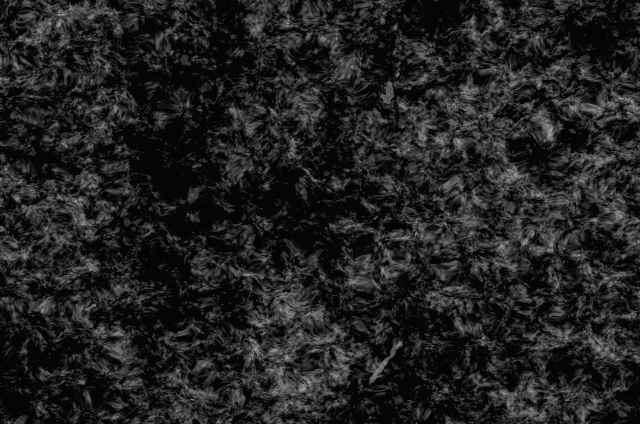
Give the GLSL for this texture, as a Shadertoy shader.

```glsl
// Dark, rough rock face: clumped grain, black pits, pale pebbles and a few chips.

const float FLOOR_TONE = 0.018;   // deepest shadow
const float MEAN_TONE = 0.112;    // tone at average relief
const float TONE_SPREAD = 0.148;  // tone change per standard deviation
const float NOISE_DEVIATION = 0.2145;

float hash(vec2 p) {
    vec3 q = fract(p.xyx * 0.1031);
    q += dot(q, q.yzx + 33.33);
    return fract((q.x + q.y) * q.z);
}

float valueNoise(vec2 p) {
    vec2 cell = floor(p);
    vec2 f = fract(p);
    vec2 w = f * f * (3.0 - 2.0 * f);
    float low = mix(hash(cell), hash(cell + vec2(1, 0)), w.x);
    float high = mix(hash(cell + vec2(0, 1)), hash(cell + vec2(1, 1)), w.x);
    return mix(low, high, w.y);
}

mat2 rotation(float angle) {
    float c = cos(angle), s = sin(angle);
    return mat2(c, s, -s, c);
}

// Sum of octaves, scaled to zero mean and unit deviation.
float fractalNoise(vec2 p, float frequency, float gain, int octaves) {
    float sum = 0.0, power = 0.0, amplitude = 1.0;
    for (int i = 0; i < octaves; i++) {
        vec2 q = rotation(0.7 * float(i)) * p * frequency;
        sum += amplitude * (valueNoise(q + 17.3 * float(i) + 50.0) - 0.5);
        power += amplitude * amplitude;
        amplitude *= gain;
        frequency *= 1.95;
    }
    return sum / (NOISE_DEVIATION * sqrt(power));
}

// Relief: broad patches, slanted clumps and sharp grain.
float rockRelief(vec2 p) {
    vec2 warp = vec2(valueNoise(p * 24.0 + 80.0), valueNoise(p * 24.0 + 130.0)) - 0.5;
    vec2 q = p + 0.025 * warp;
    vec2 slanted = rotation(0.25) * q * vec2(0.8, 1.15);
    float patches = fractalNoise(q + 3.0, 3.5, 0.9, 2);
    float clumps = fractalNoise(slanted + 9.0, 13.0, 1.0, 3);
    float grain = fractalNoise(q * vec2(0.9, 1.1) + 21.0, 72.0, 0.95, 3);
    return 0.36 * patches + 0.58 * clumps + 0.73 * grain;
}

float segmentDistance(vec2 p, vec2 a, vec2 b) {
    vec2 along = b - a;
    float t = clamp(dot(p - a, along) / dot(along, along), 0.0, 1.0);
    return length(p - a - along * t);
}

float coverage(float distance, float softness) {
    return 1.0 - smoothstep(-softness, softness, distance);
}

// Sparse, ragged pebbles, one at most in each grid cell.
float pebbles(vec2 p, float frequency, float density, float softness) {
    vec2 base = floor(p * frequency);
    float mask = 0.0;
    for (int y = -1; y <= 1; y++)
    for (int x = -1; x <= 1; x++) {
        vec2 id = base + vec2(x, y);
        vec2 center = id + vec2(hash(id + 11.0), hash(id + 37.0));
        vec2 d = rotation(6.283 * hash(id + 53.0)) * (p * frequency - center);
        float radius = mix(0.08, 0.25, pow(hash(id + 71.0), 2.0));
        float ragged = 0.16 * (valueNoise(p * frequency * 7.0) - 0.5);
        float edge = (length(d * vec2(1.0, 1.5)) - radius + ragged) / frequency;
        mask = max(mask, step(hash(id + 97.0), density) * coverage(edge, softness));
    }
    return mask;
}

// A ragged stroke, used for slivers and for cracks.
float stroke(vec2 p, vec2 a, vec2 b, float width, float softness) {
    float ragged = (valueNoise(p * 110.0) - 0.5) * width * 1.6;
    return coverage(segmentDistance(p, a, b) - width + ragged, softness);
}

void mainImage(out vec4 fragColor, in vec2 fragCoord) {
    vec2 p = fragCoord / iResolution.y;
    float softness = max(0.0015, 0.7 / iResolution.y);

    // Rock tone, fading softly into black pits
    float relief = rockRelief(p);
    float tone = MEAN_TONE + TONE_SPREAD * relief;
    tone = FLOOR_TONE + 0.5 * (tone - FLOOR_TONE + length(vec2(tone - FLOOR_TONE, 0.02)));

    // Pale pebbles
    float shade = 0.28 + 0.05 * relief;
    float stones = max(pebbles(p, 15.0, 0.13, softness), pebbles(p + 5.0, 32.0, 0.07, softness));
    tone = mix(tone, max(tone, shade), 0.8 * stones);

    // Upright crack with a pale stone beside it
    vec2 bend = vec2(0.012 * (valueNoise(p * 18.0) - 0.5), 0.0);
    float crack = stroke(p + bend, vec2(0.927, 0.89), vec2(0.930, 0.69), 0.004, softness);
    tone = mix(tone, FLOOR_TONE, 0.85 * crack);
    float wedge = stroke(p, vec2(0.912, 0.768), vec2(0.917, 0.800), 0.010, softness);
    tone = mix(tone, 0.40 + 0.04 * relief, 0.85 * wedge);

    // Bright slivers
    float sliver = stroke(p, vec2(0.873, 0.098), vec2(0.945, 0.192), 0.005, softness);
    float chip = stroke(p, vec2(0.202, 0.269), vec2(0.225, 0.281), 0.003, softness);
    tone = mix(tone, 0.46 + 0.06 * relief, 0.85 * max(sliver, chip));

    fragColor = vec4(vec3(clamp(tone, 0.0, 0.62)), 1.0);
}
```
